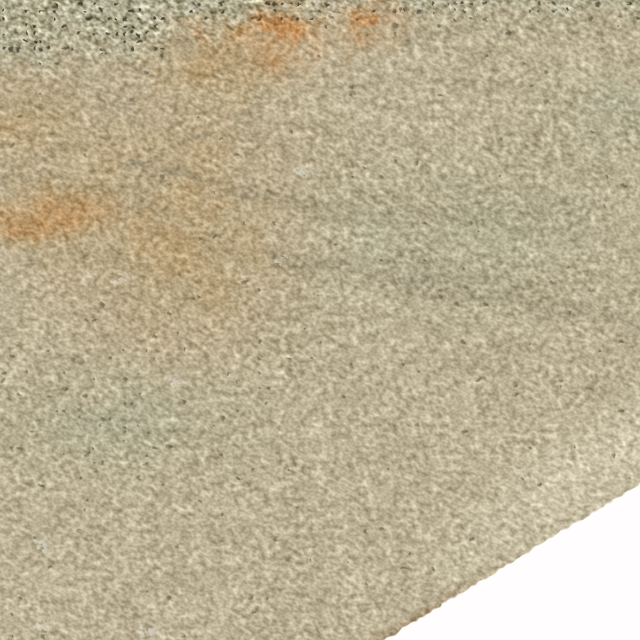
Write a three.js fragment shader that draws this texture.

```glsl
varying vec2 vUv;

const vec3 STONE = vec3(0.735, 0.692, 0.582);
const vec3 TAN = vec3(0.705, 0.590, 0.415);
const vec3 RUST = vec3(0.745, 0.500, 0.270);
const vec3 MOSS = vec3(0.650, 0.655, 0.555);
const vec3 SLATE = vec3(0.560, 0.525, 0.435);
const vec3 SPECK = vec3(0.230, 0.210, 0.165);
const vec3 QUARTZ = vec3(0.850, 0.840, 0.790);
const vec3 SHEEN = vec3(0.850, 0.820, 0.720);
const vec3 RIM = vec3(0.580, 0.480, 0.360);
const vec3 BACKDROP = vec3(1.0, 0.992, 0.992);

const float GRAIN_SCALE = 105.0;
const float GRAIN_CONTRAST = 0.180;
const float SPECK_SCALE = 85.0;
const float FLECK_SCALE = 24.0;
const vec2 EDGE_START = vec2(0.600, 0.0);
const vec2 EDGE_NORMAL = vec2(0.522, -0.853);
const float EDGE_SOFTNESS = 0.0020;

vec2 hash2(vec2 p) {
  vec3 q = fract(p.xyx * vec3(0.1031, 0.1030, 0.0973));
  q += dot(q, q.yzx + 33.33);
  return fract((q.xx + q.yz) * q.zy);
}

vec2 gradientAt(vec2 cell) {
  float angle = 6.2832 * hash2(cell).x;
  return vec2(cos(angle), sin(angle));
}

float gradientNoise(vec2 p) {
  vec2 i = floor(p);
  vec2 f = p - i;
  vec2 u = f * f * f * (f * (f * 6.0 - 15.0) + 10.0);
  vec2 e = vec2(0.0, 1.0);
  float low = mix(dot(gradientAt(i), f), dot(gradientAt(i + e.yx), f - e.yx), u.x);
  float high = mix(dot(gradientAt(i + e), f - e), dot(gradientAt(i + 1.0), f - 1.0), u.x);
  return mix(low, high, u.y);
}

float fbm(vec2 p) {
  float sum = 0.0;
  float amplitude = 1.0;
  for (int i = 0; i < 4; i++) {
    sum += amplitude * gradientNoise(p);
    p = mat2(1.6, 1.2, -1.2, 1.6) * p + 17.3;
    amplitude *= 0.6;
  }
  return sum;
}

float blob(vec2 p, vec2 centre, vec2 radius) {
  vec2 q = (p - centre) / radius;
  return exp(-dot(q, q));
}

float streak(vec2 p, vec2 a, vec2 b, float width) {
  vec2 along = b - a;
  float t = clamp(dot(p - a, along) / dot(along, along), 0.0, 1.0);
  float d = length(p - a - along * t) / width;
  return exp(-d * d) * smoothstep(0.0, 0.12, t) * (1.0 - 0.6 * t);
}

// One jittered soft dot in some of the cells
float scatter(vec2 p, float density, float radius) {
  vec2 cell = floor(p);
  vec2 pick = hash2(cell + 91.0);
  vec2 centre = 0.35 + 0.3 * hash2(cell + 47.0);
  float r = radius * (0.5 + 0.5 * pick.y);
  float disc = 1.0 - smoothstep(r * 0.3, r * 1.3, length(p - cell - centre));
  return disc * step(pick.x, density);
}

void main() {
  vec2 p = vUv;
  float cloud = fbm(p * 8.0);
  float mottle = fbm(p * 27.0 + 9.0);
  vec2 w = p + 0.035 * vec2(fbm(p * 12.0 + 5.0), fbm(p * 12.0 + 31.0));

  // Coarse upper band and cut lower edge
  float bandStart = mix(0.900, 0.975, smoothstep(0.0, 0.7, p.x));
  float coarse = smoothstep(-0.03, 0.05, w.y - bandStart + 0.02 * mottle);
  float ragged = 0.004 * gradientNoise(p * 85.0) + 0.003 * gradientNoise(p * 22.0);
  float edge = dot(p - EDGE_START, EDGE_NORMAL) + ragged;

  // Broad mineral stains
  float moss = 0.7 * blob(w, vec2(0.73, 0.63), vec2(0.22, 0.10))
    + 0.7 * blob(w, vec2(0.97, 0.83), vec2(0.09, 0.05))
    + 0.7 * blob(w, vec2(0.17, 0.34), vec2(0.18, 0.06)) + 0.9 * coarse;
  float tan01 = 0.75 * blob(w, vec2(0.28, 0.61), vec2(0.16, 0.13))
    + 0.8 * blob(w, vec2(0.06, 0.66), vec2(0.14, 0.05))
    + 0.6 * blob(w, vec2(0.04, 0.82), vec2(0.08, 0.06))
    + 0.7 * blob(w, vec2(0.33, 0.89), vec2(0.11, 0.06))
    + 0.3 * blob(w, vec2(0.22, 0.77), vec2(0.22, 0.06));
  float rust = blob(w, vec2(0.44, 0.955), vec2(0.06, 0.04))
    + 0.8 * blob(w, vec2(0.58, 0.965), vec2(0.04, 0.03))
    + 0.45 * blob(w, vec2(0.07, 0.66), vec2(0.09, 0.025))
    + 0.4 * blob(w, vec2(0.31, 0.95), vec2(0.02, 0.02));
  vec3 color = STONE + 0.03 * cloud + 0.045 * mottle;
  color = mix(color, MOSS, clamp(moss * (0.6 + 0.5 * cloud), 0.0, 0.8));
  color = mix(color, TAN, clamp(tan01 * (0.8 + 0.6 * cloud), 0.0, 0.75));
  color = mix(color, RUST, clamp(rust * (0.75 + 0.7 * mottle), 0.0, 0.85));

  // Slanting broken veins and faint layering
  vec2 v = mix(p, w, 0.35);
  float veins = 0.60 * streak(v, vec2(0.19, 0.75), vec2(0.52, 0.665), 0.008)
    + 0.40 * streak(v, vec2(0.44, 0.685), vec2(1.05, 0.62), 0.008)
    + 0.50 * streak(v, vec2(0.38, 0.61), vec2(1.10, 0.475), 0.018)
    + 0.65 * streak(v, vec2(0.19, 0.73), vec2(0.42, 0.84), 0.003);
  float layers = gradientNoise(vec2(p.x * 3.0, (p.y + 0.2 * p.x) * 30.0));
  color = mix(color, SLATE, clamp(veins * (0.8 + 1.1 * mottle), 0.0, 0.6));
  color += 0.04 * layers * smoothstep(0.42, 0.6, p.y) * (1.0 - coarse);

  // Pale sheen and brown rim beside the cut
  float sheenOffset = (edge + 0.055) / 0.060;
  float sheen = exp(-sheenOffset * sheenOffset) * smoothstep(0.58, 0.90, p.x);
  float rim = smoothstep(-0.02, 0.0, edge) * (1.0 - smoothstep(0.64, 0.82, p.x));
  color = mix(color, SHEEN, 0.6 * sheen);
  color = mix(color, RIM, 0.55 * rim);

  // Granular relief of mixed sizes
  vec2 g = vec2(p.x + 0.25 * p.y, p.y * 1.15) * GRAIN_SCALE;
  float patchy = 1.0 + 0.9 * gradientNoise(g * 0.23 + 3.0);
  float grain = 0.5 * gradientNoise(g * 0.5 + 41.0) + patchy * gradientNoise(g)
    + 0.65 * gradientNoise(mat2(1.45, 1.1, -1.1, 1.45) * g + 13.0);
  color += GRAIN_CONTRAST * grain * (1.0 + 0.7 * coarse) * vec3(0.98, 1.0, 1.02);

  // Dark specks and pale flecks
  vec2 s = p * SPECK_SCALE + 0.4 * vec2(grain, gradientNoise(g * 0.7 + 7.0));
  float speckled = 0.02 + 0.10 * blob(p, vec2(0.15, 0.38), vec2(0.25, 0.12)) + 0.33 * coarse;
  color = mix(color, SPECK, scatter(s, speckled, 0.38) * mix(0.42, 0.85, coarse));
  vec2 f = p * FLECK_SCALE + 0.6 * vec2(grain, mottle);
  color = mix(color, QUARTZ, 0.65 * scatter(f, 0.016, 0.34));
  color = mix(color, QUARTZ, 0.7 * coarse * scatter(s * 0.8 + 19.0, 0.25, 0.36));

  color = mix(color, BACKDROP, smoothstep(-EDGE_SOFTNESS, EDGE_SOFTNESS, edge));
  gl_FragColor = vec4(clamp(color, 0.0, 1.0), 1.0);
}
```
